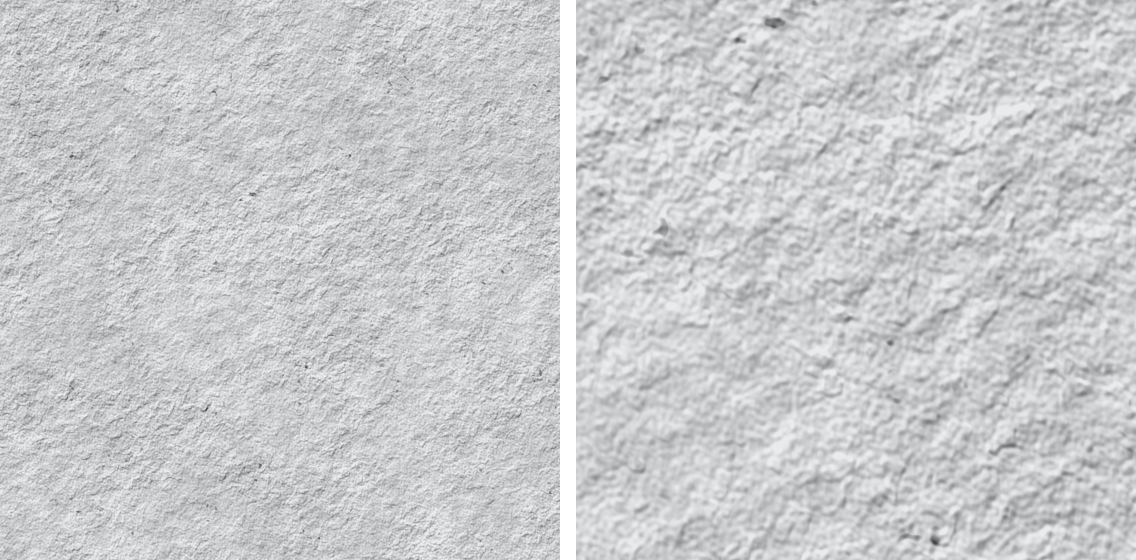
Left: the whole. Right: its middle third, enlarged.
Give the GLSL for this texture, as a WebGL 1 fragment shader.

```glsl
precision highp float;
// Rough white plaster: a height field of grainy gradient noise and small crusty
// bumps, lit from the upper left by comparing heights along the light.
// Broad tone, faint trowel scratches, fine grain and sparse pits lie on top.

uniform vec2 u_resolution;

float hash(vec2 cell) {
  vec3 v = fract(cell.xyx * vec3(0.1031, 0.1030, 0.0973));
  v += dot(v, v.yzx + 33.33);
  return fract((v.x + v.y) * v.z);
}

float slope(vec2 corner, vec2 offset) {
  float angle = 6.2832 * hash(corner);
  return dot(vec2(cos(angle), sin(angle)), offset);
}

// Gradient noise, roughly -0.7 to 0.7
float noise(vec2 p) {
  p += 57.0;
  vec2 i = floor(p), f = fract(p);
  vec2 u = f * f * f * (f * (f * 6.0 - 15.0) + 10.0);
  vec2 e = vec2(1.0, 0.0);
  return mix(mix(slope(i, f), slope(i + e, f - e), u.x),
             mix(slope(i + e.yx, f - e.yx), slope(i + e.xx, f - e.xx), u.x), u.y);
}

mat2 turn(float angle) {
  float c = cos(angle), s = sin(angle);
  return mat2(c, -s, s, c);
}

// Plaster surface: lumps slightly drawn out along a rise to the right
float height(vec2 p) {
  p += 0.002 * vec2(noise(p * 43.0), noise(p * 43.0 + 41.0));
  vec2 q = turn(0.5) * p;
  float crust = noise(q * vec2(48.0, 60.0) + 83.0) + 0.6 * noise(q * 128.0 + 7.0);
  float sum = 0.32 * smoothstep(0.04, 0.42, crust);
  float frequency = 29.0, amplitude = 0.7;
  for (int i = 0; i < 4; i++) {
    float stretch = 0.7 + 0.1 * float(i);
    sum += amplitude * noise(q * frequency * vec2(stretch, 1.0) + float(i) * 19.7);
    q = turn(0.3) * q;
    frequency *= 2.03;
    amplitude *= 0.7;
  }
  return sum;
}

// Faint vertical trowel marks in one worn patch
float scratches(vec2 p) {
  vec2 d = (p - vec2(0.82, 0.77)) / vec2(0.10, 0.13);
  float lines = noise(vec2(p.x * 85.0 + 0.3 * noise(p * 12.0), p.y * 7.0));
  return exp(-dot(d, d)) * lines;
}

void main() {
  vec2 p = gl_FragCoord.xy / min(u_resolution.x, u_resolution.y);

  // Relief: bright where the surface faces the light, deeper in shadow
  vec2 toLight = vec2(-0.42, 0.91);
  float relief = height(p) - height(p + 0.0026 * toLight);
  float roughness = mix(0.78, 1.2, smoothstep(-0.35, 0.35, noise(p * 6.0 + 3.0)
                    + 0.6 * noise(p * 17.0 + 9.0)));
  float light = 0.48 * roughness * relief;
  light = light > 0.0 ? light / (1.0 + 3.2 * light) : 1.07 * light;

  // Broad stains, scratches and fine grain
  float tone = 0.796 + light;
  tone += 0.045 * noise(p * 3.2 + 21.0) + 0.045 * noise(p * 11.0 + 31.0);
  tone += 0.06 * noise(p * 26.0 + 71.0) + 0.04 * noise(p * 52.0 + 17.0);
  tone += 0.07 * scratches(p);
  tone += 0.085 * noise(turn(0.9) * p * 255.0);

  // Small dark pits with soft rims, gathered in loose groups
  float pit = smoothstep(0.33, 0.66, noise(p * vec2(74.0, 88.0) + 13.0)
              + 0.45 * noise(p * 180.0 + 47.0));
  pit *= smoothstep(0.05, 0.4, noise(p * 12.0 + 61.0));
  tone -= 0.32 * pit;

  vec3 coolTint = vec3(-0.006, 0.001, 0.006);
  gl_FragColor = vec4(clamp(vec3(tone) + coolTint, 0.25, 0.92), 1.0);
}
```
